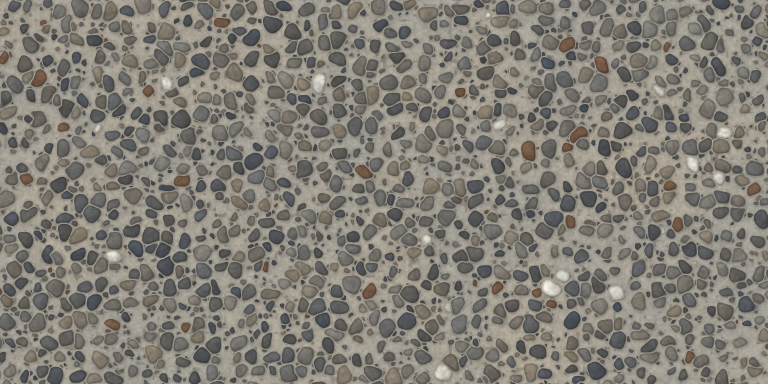
Reproduce this texture procedurally as a Shadertoy shader.

```glsl
// Exposed-aggregate concrete: rounded river pebbles set in pale grey cement.
// Jittered cells each hold a wobbly ellipse; touching pebbles are cut apart as in
// weighted cellular noise. A finer, sparser layer adds gravel between them.

#define CELLS 22.0                      // pebble cells per canvas height
#define GRAVEL_SCALE 2.2                // gravel cells per pebble cell
#define GRAVEL_SHARE 0.42               // filled part of the gravel cells
#define JITTER 0.74
#define GAP 0.035                       // half gap between neighbours
#define GRAIN 0.085                     // contrast of the fine grain
#define CEMENT vec3(0.665, 0.645, 0.602)
#define SLATE vec3(0.285, 0.298, 0.315)
#define OLIVE vec3(0.515, 0.490, 0.445)
#define RUST vec3(0.43, 0.33, 0.26)
#define QUARTZ vec3(0.80, 0.79, 0.75)

struct Stone {
    float dist;     // signed distance, negative inside
    vec2 offset;    // position relative to the stone centre
    vec3 seed;      // random values of the stone
};

vec3 hash3(vec2 cell) {
    vec3 p = fract(cell.xyx * vec3(0.1031, 0.1030, 0.0973));
    p += dot(p, p.yxz + 33.33);
    return fract((p.xxy + p.yzz) * p.zyx);
}

mat2 rotate(float a) {
    return mat2(cos(a), sin(a), -sin(a), cos(a));
}

float smoothMax(float a, float b, float k) {
    return 0.5 * (a + b + sqrt((a - b) * (a - b) + k * k));
}

float valueNoise(vec2 p) {
    vec2 i = floor(p), f = fract(p);
    f = f * f * (3.0 - 2.0 * f);
    vec2 e = vec2(0.0, 1.0);
    return mix(mix(hash3(i).x, hash3(i + e.yx).x, f.x),
               mix(hash3(i + e.xy).x, hash3(i + e.yy).x, f.x), f.y);
}

// Layered, turned and warped sines, roughly -1 to 1
float sineMottle(vec2 p) {
    float sum = 0.0, amp = 0.5;
    for (int i = 0; i < 4; i++) {
        p = rotate(1.1) * p * 1.7 + 0.8 * sin(p.yx * 1.3);
        sum += amp * sin(p.x) * sin(p.y + 1.7);
        amp *= 0.7;
    }
    return sum;
}

float ellipseDistance(vec2 q, vec2 radii) {
    float k0 = length(q / radii);
    float k1 = max(length(q / (radii * radii)), 1e-4);
    return k0 * (k0 - 1.0) / k1;
}

// Nearest pebble of one layer; the runner-up distance keeps neighbours apart
Stone pebbles(vec2 p, float share, vec2 sizeRange) {
    Stone best = Stone(9.0, vec2(0.0), vec3(0.0));
    float second = 9.0;
    vec2 home = floor(p);
    for (int y = -1; y <= 1; y++)
    for (int x = -1; x <= 1; x++) {
        vec2 cell = home + vec2(x, y);
        vec3 place = hash3(cell + 17.0);
        if (place.z > share) continue;
        vec3 seed = hash3(cell + 91.0);
        vec3 form = hash3(cell + 203.0);
        vec2 offset = p - cell - 0.5 - JITTER * (place.xy - 0.5);
        float size = mix(sizeRange.x, sizeRange.y, form.x);
        vec2 radii = size * vec2(1.0, mix(0.55, 0.95, form.y));
        vec2 q = rotate(6.2832 * form.z) * offset;
        q.y *= 1.0 + 0.3 * (seed.y - 0.3) * q.x / size;
        q += 0.09 * size * sin(q.yx * 3.2 / size + 6.2832 * seed.yz);
        float d = ellipseDistance(q, radii);
        if (d < best.dist) {
            second = best.dist;
            best = Stone(d, offset, seed);
        } else {
            second = min(second, d);
        }
    }
    best.dist = smoothMax(best.dist, GAP - 0.5 * (second - best.dist), 0.05);
    return best;
}

vec3 stoneColour(Stone s, vec2 uv) {
    vec3 colour = mix(SLATE, OLIVE, s.seed.x * 0.92);
    colour *= mix(vec3(0.97, 1.0, 1.04), vec3(1.04, 1.0, 0.94), s.seed.y);
    if (s.seed.z > 0.975) colour = RUST;
    if (s.seed.z < 0.005) colour = QUARTZ;
    colour *= 1.0 + 0.11 * sineMottle(uv * 38.0 + 20.0 * s.seed.xy);
    // Soft light from the upper left and a dark rounded rim
    colour *= 1.0 + 0.20 * dot(s.offset, vec2(-0.6, 0.8));
    return colour * mix(0.84, 1.05, smoothstep(0.0, 0.17, -s.dist));
}

vec3 cementColour(Stone s, vec2 uv) {
    float broad = sineMottle(uv * 4.0);
    vec3 colour = CEMENT * (1.0 + 0.025 * broad + 0.04 * sineMottle(uv * 26.0));
    colour *= mix(vec3(0.985, 1.0, 1.015), vec3(1.02, 1.0, 0.97), 0.5 + 0.5 * broad);
    // Small dark pits, then the contact shadow, deeper at the lower right
    colour *= 1.0 - 0.16 * smoothstep(0.78, 0.95, valueNoise(uv * 75.0 + 40.0));
    float side = clamp(0.6 + dot(s.offset, vec2(0.6, -0.8)), 0.2, 1.0);
    return colour * (1.0 - 0.30 * side * exp(-11.0 * max(s.dist, 0.0)));
}

void mainImage(out vec4 fragColor, in vec2 fragCoord) {
    vec2 uv = fragCoord / iResolution.y;
    vec2 p = uv * CELLS;
    Stone stone = pebbles(p, 1.0, vec2(0.27, 0.59));
    Stone gravel = pebbles(p * GRAVEL_SCALE + 57.0, GRAVEL_SHARE, vec2(0.20, 0.44));
    gravel.dist = smoothMax(gravel.dist / GRAVEL_SCALE, 0.07 - stone.dist, 0.04);
    gravel.offset /= GRAVEL_SCALE;
    if (gravel.dist < stone.dist) stone = gravel;

    float edge = max(0.6 * CELLS / iResolution.y, 0.02);
    float cover = smoothstep(edge, -edge, stone.dist);
    vec3 colour = mix(cementColour(stone, uv), stoneColour(stone, uv), cover);
    float grain = 0.6 * valueNoise(uv * 150.0) + 0.4 * valueNoise(uv * 260.0 + 9.0);
    colour *= 1.0 + 2.0 * GRAIN * (grain - 0.5);
    fragColor = vec4(colour, 1.0);
}
```
